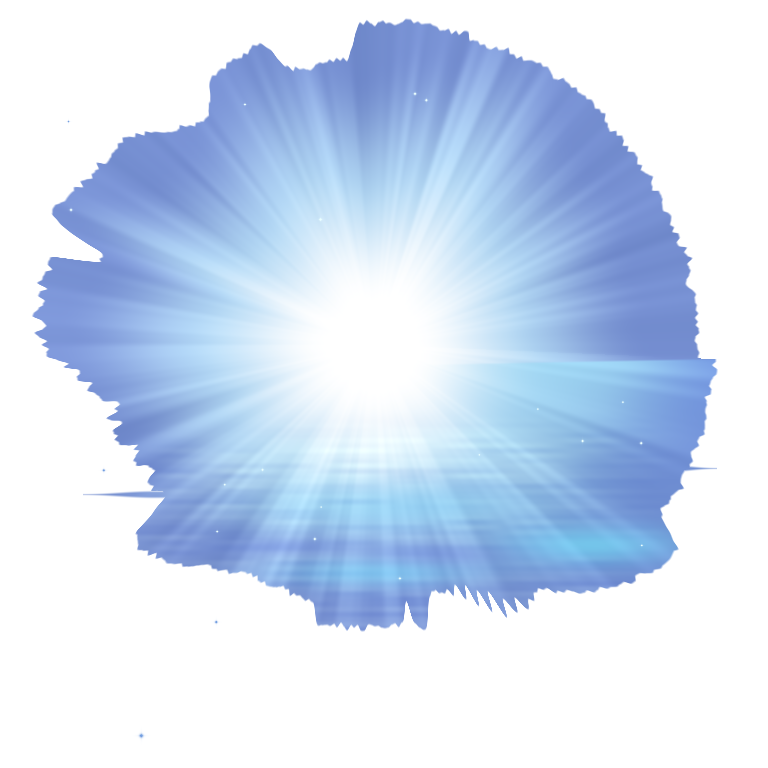
A WebGL 1 fragment shader for this background:

```glsl
precision highp float;
// Radiant sun over rippling water inside a torn-edged blue patch on white.
uniform vec2 u_resolution;

float hash(float n) { return fract(sin(n * 12.9898) * 43758.547); }

float hash2(vec2 p) { return fract(sin(dot(p, vec2(127.1, 311.7))) * 43758.547); }

// Smooth noise wrapped around a full turn, with n cells
float ringNoise(float turn, float n) {
  float x = fract(turn) * n;
  float i = floor(x);
  return mix(hash(i + n), hash(mod(i + 1.0, n) + n), smoothstep(0.0, 1.0, x - i));
}

float noise(vec2 p) {
  vec2 i = floor(p), f = fract(p);
  f = f * f * (3.0 - 2.0 * f);
  return mix(mix(hash2(i), hash2(i + vec2(1, 0)), f.x),
             mix(hash2(i + vec2(0, 1)), hash2(i + vec2(1, 1)), f.x), f.y);
}

float bell(float x, float center, float width) {
  float t = (x - center) / width;
  return exp(-t * t);
}

float spot(vec2 p, vec2 center, vec2 size) {
  vec2 q = (p - center) / size;
  return exp(-dot(q, q));
}

// Radius of the patch by direction in degrees, built from successive ramps
float outline(float a) {
  float r = 0.42;
  r -= 0.048 * smoothstep(92.0, 96.0, a);
  r += 0.042 * smoothstep(106.0, 111.0, a);
  r -= 0.045 * smoothstep(119.0, 127.0, a);
  r += 0.056 * smoothstep(128.0, 144.0, a);
  r += 0.024 * smoothstep(144.0, 157.0, a);
  r -= 0.070 * smoothstep(158.0, 162.0, a);
  r += 0.057 * smoothstep(163.0, 165.0, a);
  r -= 0.084 * smoothstep(176.0, 196.0, a);
  r -= 0.015 * smoothstep(196.0, 214.0, a);
  r += 0.067 * smoothstep(215.5, 219.0, a);
  r -= 0.063 * smoothstep(219.0, 244.0, a);
  r += 0.030 * smoothstep(256.0, 259.0, a);
  r -= 0.042 * smoothstep(280.0, 283.0, a);
  r += 0.058 * smoothstep(284.0, 301.0, a);
  r += 0.088 * smoothstep(301.0, 325.0, a);
  r -= 0.040 * smoothstep(326.0, 330.0, a);
  r += 0.008 * smoothstep(330.0, 356.0, a);
  return r;
}

// Small four-pointed glint
float sparkle(vec2 q, float size) {
  q = abs(q) / size;
  return exp(-3.0 * dot(q, q)) + 0.5 * exp(-4.0 * min(q.x, q.y) - 1.5 * max(q.x, q.y));
}

void main() {
  vec2 uv = gl_FragCoord.xy / u_resolution;
  vec2 fromSun = uv - vec2(0.488, 0.551);
  float dist = length(fromSun);
  float angle = mod(degrees(atan(fromSun.y, fromSun.x)) + 2.4, 360.0) - 2.4;
  float turn = angle / 360.0;

  // Torn edge, rougher on the left and fringed at the lower right
  float rough = 0.018 + 0.022 * bell(angle, 188.0, 24.0);
  float tear = ringNoise(turn, 97.0) * 0.4 + ringNoise(turn, 230.0) * 0.4
             + ringNoise(turn, 520.0) * 0.4 - 0.6;
  float radius = outline(angle) + rough * tear;
  radius += 0.016 * sin(angle * 3.0) * bell(angle, 294.0, 6.0);
  radius -= 0.035 * bell(angle, 277.0, 0.7);
  float edge = 1.5 / min(u_resolution.x, u_resolution.y);
  float patchMask = smoothstep(-edge, edge, radius - dist);
  float leftSpike = 0.004 * smoothstep(0.108, 0.2, uv.x) * step(uv.x, 0.3);
  float rightSpike = 0.005 * smoothstep(0.933, 0.86, uv.x) * step(0.8, uv.x);
  patchMask = max(patchMask, smoothstep(edge, -edge, abs(uv.y - 0.356) - leftSpike) * step(0.108, uv.x) * step(uv.x, 0.3));
  patchMask = max(patchMask, smoothstep(edge, -edge, abs(uv.y - 0.39) - rightSpike) * step(0.8, uv.x) * step(uv.x, 0.933));

  // Light rays shorten or lengthen the glow
  float rays = ringNoise(turn, 31.0) * 0.35 + ringNoise(turn, 83.0) * 0.35
             + ringNoise(turn, 211.0) * 0.3 - 0.5;
  float beams = bell(angle, 64.0, 11.0) + 0.7 * bell(angle, 112.0, 6.0)
              + bell(angle, 156.0, 4.0) - 0.6 * bell(angle, 134.0, 9.0)
              - 0.5 * bell(angle, 10.0, 13.0) - 0.7 * bell(angle, 162.0, 2.5);
  float reach = dist * (1.0 - 0.28 * rays - 0.13 * beams);
  vec3 color = mix(vec3(1.0), vec3(0.70, 0.85, 0.96), smoothstep(0.055, 0.235, reach));
  color = mix(color, vec3(0.47, 0.57, 0.83), smoothstep(0.18, 0.385, reach));

  // Water, with a crisp horizon only to the right
  float horizon = 0.525 + 0.02 * (uv.x - 0.56);
  float water = smoothstep(edge, -edge, uv.y - horizon);
  float depth = max(horizon - uv.y, 0.0);
  float rightSide = water * smoothstep(0.54, 0.76, uv.x);
  vec3 sheen = mix(vec3(0.62, 0.87, 0.97), vec3(0.46, 0.62, 0.91), smoothstep(0.30, 0.46, reach));
  color = mix(color, sheen, 0.75 * rightSide * exp(-depth * 5.0));
  float ripple = noise(vec2(uv.x * 6.0, 9.0 * log(depth + 0.03) + uv.y * 35.0)) * 0.6
               + noise(vec2(uv.x * 13.0 + 4.0, uv.y * 150.0)) * 0.4 - 0.5;
  float ripples = water * smoothstep(0.05, 0.14, depth) * smoothstep(0.43, 0.26, abs(fromSun.x));
  color += ripples * ripple * vec3(0.20, 0.20, 0.08);
  float cyan = 0.85 * spot(uv, vec2(0.77, 0.29), vec2(0.11, 0.025))
             + 0.6 * spot(uv, vec2(0.49, 0.255), vec2(0.12, 0.018))
             + 0.4 * spot(uv, vec2(0.53, 0.34), vec2(0.18, 0.03));
  color = mix(color, vec3(0.49, 0.84, 0.97), water * min(cyan, 1.0));
  float shade = spot(uv, vec2(0.36, 0.288), vec2(0.11, 0.012)) + spot(uv, vec2(0.57, 0.278), vec2(0.09, 0.013));
  color = mix(color, vec3(0.46, 0.57, 0.86), water * min(0.65 * shade, 1.0));
  color += 0.12 * rays * smoothstep(0.1, 0.3, dist);

  // Glints: white inside the patch, blue specks outside
  float glints = sparkle(uv - vec2(0.184, 0.042), 0.004);
  for (int i = 0; i < 20; i++) {
    float k = float(i);
    vec2 place = vec2(0.04 + 0.84 * hash(k + 3.1), 0.19 + 0.71 * hash(k + 41.7));
    glints += sparkle(uv - place, 0.0015 + 0.0015 * hash(k + 9.3));
  }
  glints = min(glints, 1.0);
  vec3 outside = mix(vec3(1.0), vec3(0.45, 0.62, 0.88), glints);
  vec3 inside = mix(clamp(color, 0.0, 1.0), vec3(0.92, 1.0, 1.0), glints);
  gl_FragColor = vec4(mix(outside, inside, patchMask), 1.0);
}
```
